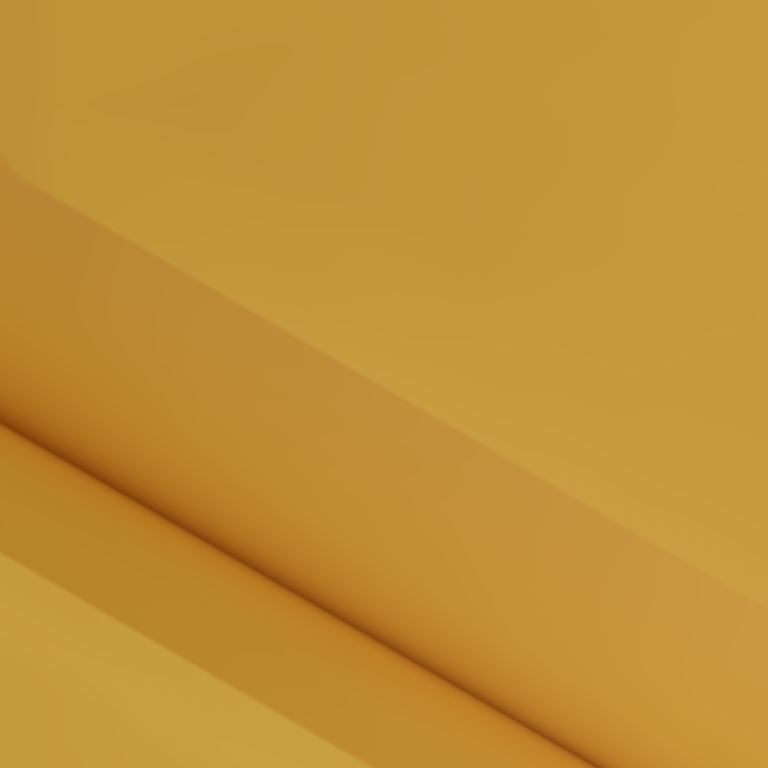
Write a Shadertoy shader that draws this background.

```glsl
// Golden folded sheet: a dark diagonal crease between soft amber bands.

// Gradient noise for a very faint unevenness of the surface
vec2 randomGradient(vec2 cell) {
    float angle = 6.2832 * fract(sin(dot(cell, vec2(127.1, 311.7))) * 43758.5);
    return vec2(cos(angle), sin(angle));
}

float gradientNoise(vec2 p) {
    vec2 i = floor(p), f = fract(p);
    vec2 u = f * f * (3.0 - 2.0 * f);
    vec2 e = vec2(0, 1);
    float low = mix(dot(randomGradient(i), f),
                    dot(randomGradient(i + e.yx), f - e.yx), u.x);
    float high = mix(dot(randomGradient(i + e.xy), f - e.xy),
                     dot(randomGradient(i + e.yy), f - e.yy), u.x);
    return mix(low, high, u.y);
}

// Upper sheet, with a shallow shaded wedge opening to the right
vec3 upperSheet(vec2 uv, float d) {
    vec3 color = mix(vec3(0.748, 0.577, 0.212), vec3(0.772, 0.605, 0.238),
                     smoothstep(-0.1, 1.2, uv.x + 0.35 * (1.0 - uv.y)));
    vec2 q = uv - vec2(0.08, 0.863);
    float wedge = smoothstep(-0.025, 0.09, 0.5 * q.x - abs(q.y));
    color -= vec3(0.016, 0.018, 0.012) * wedge * exp(-2.2 * max(q.x, 0.0));
    color -= vec3(0.012, 0.014, 0.008) * smoothstep(0.11, 0.0, uv.x);
    // Light gathering along the fold
    return color + vec3(0.016, 0.018, 0.016) * exp(-max(d - 0.289, 0.0) / 0.07)
                 * smoothstep(0.0, 0.5, uv.x);
}

// Band above the crease; its shadow narrows towards the right
vec3 upperBand(float d, float along) {
    float s = clamp((along + 0.25) / 1.0, 0.0, 1.0);
    vec3 rim = mix(vec3(0.728, 0.528, 0.208), vec3(0.790, 0.595, 0.250), s);
    vec3 body = mix(vec3(0.742, 0.535, 0.175), vec3(0.798, 0.595, 0.225), s);
    vec3 color = mix(body, rim, smoothstep(0.10, 0.27, d));
    float above = max(d, 0.0);
    color -= vec3(0.085, 0.145, 0.105) * exp(-above / mix(0.060, 0.038, s));
    return color - vec3(0.17, 0.16, 0.04) * exp(-above / mix(0.017, 0.007, s));
}

// Band below the crease, with a tight orange glow
vec3 lowerBand(float d, float along) {
    vec3 color = mix(vec3(0.715, 0.520, 0.160), vec3(0.765, 0.555, 0.192),
                     smoothstep(-0.2, 0.75, along));
    float below = max(-d, 0.0);
    color += vec3(0.012, -0.065, -0.055) * exp(-below / 0.032);
    return color - vec3(0.19, 0.17, 0.06) * exp(-below / 0.0055);
}

void mainImage(out vec4 fragColor, in vec2 fragCoord) {
    vec2 uv = fragCoord / iResolution.xy;
    float d = dot(uv, vec2(0.5, 0.866)) - 0.390;   // distance from the crease
    float along = dot(uv, vec2(0.866, -0.5));      // position along it
    float px = 1.0 / iResolution.y;

    // The two sides of the crease
    float creaseSoft = 0.0025 + px;
    vec3 color = mix(lowerBand(d, along), upperBand(d, along),
                     smoothstep(-creaseSoft, creaseSoft, d));

    // Upper fold, bent slightly upward at the left border
    float bend = 0.012 * smoothstep(0.03, 0.0, uv.x);
    float foldSoft = 0.003 + px + 0.006 * smoothstep(0.06, 0.0, uv.x);
    color = mix(color, upperSheet(uv, d),
                smoothstep(-foldSoft, foldSoft, d - 0.289 - bend));

    // Lower sheet
    vec3 lowerSheet = mix(vec3(0.765, 0.603, 0.235), vec3(0.782, 0.622, 0.253),
                          smoothstep(0.0, 0.45, uv.x));
    lowerSheet += 0.010 * exp(-pow((d + 0.22) / 0.03, 2.0));
    float lowerSoft = 0.003 + px;
    color = mix(lowerSheet, color, smoothstep(-lowerSoft, lowerSoft, d + 0.147));

    color += 0.003 * gradientNoise(uv * 9.0);
    fragColor = vec4(color, 1.0);
}
```
